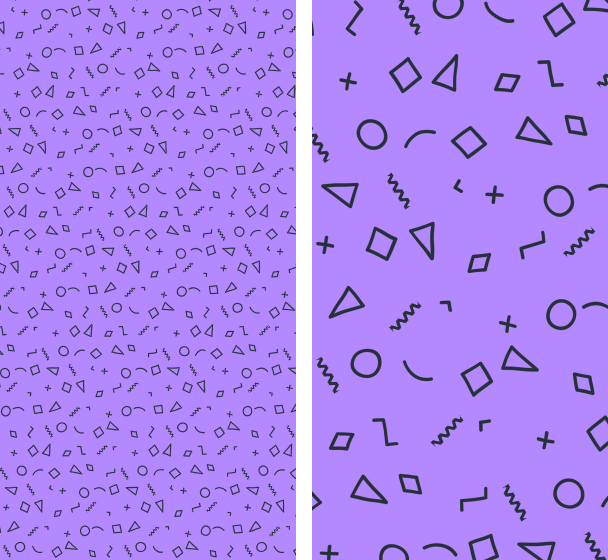
Left, the full canvas; right, a detail of the centre.
This pattern is drawn by a Shadertoy shader. Its source:

```glsl
const float TAU = 6.2831853;
const vec3 VIOLET = vec3(0.705, 0.533, 1.0);
const vec3 INK = vec3(0.15, 0.19, 0.22);

// Lengths are fractions of the canvas width
const vec2 TILE_CELLS = vec2(7.0, 6.0);
const vec2 CELL = vec2(0.408, 0.404) / TILE_CELLS;
const float HALF_STROKE = 0.0019;

vec2 hash2(vec2 p) {
    vec3 q = fract(p.xyx * vec3(0.1031, 0.1030, 0.0973));
    q += dot(q, q.yzx + 33.33);
    return fract((q.xx + q.yz) * q.zy);
}

float gradientDot(vec2 corner, vec2 offset) {
    return dot(hash2(corner) * 2.0 - 1.0, offset);
}

float gradientNoise(vec2 p) {
    vec2 i = floor(p), f = fract(p);
    vec2 u = f * f * (3.0 - 2.0 * f);
    vec2 e = vec2(1.0, 0.0);
    return mix(mix(gradientDot(i, f), gradientDot(i + e, f - e), u.x),
               mix(gradientDot(i + e.yx, f - e.yx), gradientDot(i + 1.0, f - 1.0), u.x), u.y);
}

vec2 rotate(vec2 p, float angle) {
    float c = cos(angle), s = sin(angle);
    return vec2(c * p.x + s * p.y, c * p.y - s * p.x);
}

// Outline distances
float segment(vec2 p, vec2 a, vec2 b) {
    vec2 ab = b - a;
    return length(p - a - ab * clamp(dot(p - a, ab) / dot(ab, ab), 0.0, 1.0));
}

float oval(vec2 p, float radius) {
    return abs(length(p * vec2(0.96, 1.04)) - radius);
}

float rhombus(vec2 p, vec2 halfDiagonals) {
    return segment(abs(p), vec2(halfDiagonals.x, 0.0), vec2(0.0, halfDiagonals.y));
}

float triangle(vec2 p, float halfLength, float halfBase) {
    p.y = abs(p.y);
    vec2 corner = vec2(-halfLength, halfBase);
    return min(segment(p, corner, vec2(halfLength, 0.0)),
               segment(p, corner, vec2(-halfLength, 0.0)));
}

float cross2(vec2 p, float arm) {
    p = abs(p);
    return segment(vec2(max(p.x, p.y), min(p.x, p.y)), vec2(0.0), vec2(arm, 0.0));
}

float wave(vec2 p, float halfLength, float amplitude, float cycles) {
    float k = 0.5 * TAU * cycles / halfLength;
    float slope = amplitude * k * cos(k * p.x);
    float d = abs(p.y - amplitude * sin(k * p.x)) / sqrt(1.0 + slope * slope);
    return max(d, abs(p.x) - halfLength);
}

float arc(vec2 p, float radius, float halfAngle) {
    p.y += radius * 0.87;
    float a = clamp(atan(p.x, p.y), -halfAngle, halfAngle);
    return length(p - radius * vec2(sin(a), cos(a)));
}

float zigzag(vec2 p, float halfStem, float foot) {
    if (p.y < 0.0) p = -p;
    vec2 top = vec2(0.0, halfStem);
    return min(segment(p, vec2(0.0), top), segment(p, top, top + foot * vec2(-1.0, 0.12)));
}

float caret(vec2 p, float arm) {
    return segment(vec2(abs(p.x), p.y), vec2(0.0, 0.4 * arm), vec2(0.75, -0.3) * arm);
}

// One of nine confetti shapes
float confetti(vec2 p, int kind, float turn) {
    if (kind == 4) return cross2(rotate(p, 0.5 * turn - 0.25), 0.0085);
    if (kind == 3) return wave(rotate(p, 0.9 * floor(3.0 * turn) - 1.0), 0.0195, 0.0028, 3.5);
    p = rotate(p, TAU * turn);
    if (kind == 0) return oval(p, 0.0153);
    if (kind == 1) return rhombus(p, vec2(0.0185, 0.0168));
    if (kind == 2) return rhombus(p, vec2(0.0148, 0.0100));
    if (kind == 5) return arc(p, 0.0266, 0.74);
    if (kind == 6) return triangle(p, 0.0185, 0.0128);
    if (kind == 7) return zigzag(p, 0.0135, 0.0105);
    return caret(p, 0.0085);
}

// Nearest outline among neighbouring cells; every band of tiles slides sideways
float scatter(vec2 p) {
    float nearest = 1.0;
    for (int j = -1; j <= 1; j++) {
        float row = floor(p.y / CELL.y) + float(j);
        float band = floor(row / TILE_CELLS.y);
        float slide = hash2(vec2(band, 5.0)).x * 7.0 + 0.5 * mod(row, 2.0);
        float column = floor(p.x / CELL.x - slide);
        for (int i = -1; i <= 1; i++) {
            vec2 cell = vec2(column + float(i), row);
            vec2 id = mod(cell, TILE_CELLS);
            vec2 jitter = 0.38 * (hash2(id + 11.0) - 0.5);
            vec2 center = (cell + vec2(slide, 0.0) + 0.5 + jitter) * CELL;
            int kind = int(mod(5.0 * id.x + 2.0 * id.y * id.y + id.y, 9.0) + 0.5);
            nearest = min(nearest, confetti(p - center, kind, hash2(id + 47.0).y));
        }
    }
    return nearest;
}

void mainImage(out vec4 fragColor, in vec2 fragCoord) {
    vec2 p = fragCoord / iResolution.x;
    // Slight hand-drawn wobble
    p += 0.002 * vec2(gradientNoise(p * 45.0), gradientNoise(p * 45.0 + 70.0));
    float edge = 0.7 / iResolution.x;
    float ink = 1.0 - smoothstep(HALF_STROKE - edge, HALF_STROKE + edge, scatter(p));
    fragColor = vec4(mix(VIOLET, INK, ink), 1.0);
}
```
